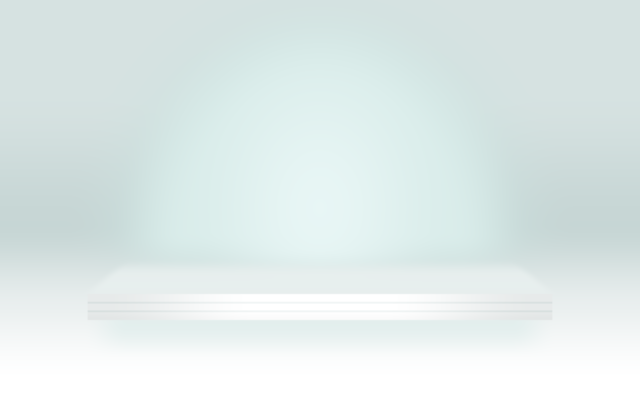
Reproduce this background procedurally as a Shadertoy shader.

```glsl
// A pale studio wall fading to a white floor, with a soft arch of light
// above a glossy white shelf. Built from stacked vertical gradients,
// elliptical glows and smooth-edged boxes in 0..1 canvas coordinates.

const vec3 WALL_TOP   = vec3(0.838, 0.885, 0.882);
const vec3 WALL_DARK  = vec3(0.778, 0.838, 0.834);
const vec3 FLOOR_GREY = vec3(0.900, 0.925, 0.924);
const vec3 WHITE      = vec3(1.0);
const vec3 HALO_TINT  = vec3(0.805, 0.889, 0.879);
const vec3 ARCH_TINT  = vec3(0.857, 0.930, 0.921);
const vec3 CORE_TINT  = vec3(0.908, 0.963, 0.960);
const vec3 SHELF_TOP  = vec3(0.912, 0.940, 0.937);
const vec3 SHELF_END  = vec3(0.905, 0.918, 0.917);
const vec3 SHADOW     = vec3(0.882, 0.932, 0.927);

// Distance from a centre, equal to 1 on the ellipse with the given radii.
float ellipse(vec2 p, vec2 centre, vec2 radii) {
    return length((p - centre) / radii);
}

// Fades from 1 inside to 0 outside a radius range.
float falloff(float d, float inner, float outer) {
    return 1.0 - smoothstep(inner, outer, d);
}

// Coverage of the interval lo..hi with edges of the given softness.
float band(float v, float lo, float hi, float soft) {
    return smoothstep(lo - soft, lo + soft, v)
         * (1.0 - smoothstep(hi - soft, hi + soft, v));
}

vec3 backdrop(float y) {
    vec3 floorCol = mix(WHITE, FLOOR_GREY, smoothstep(0.04, 0.30, y));
    vec3 wallCol = mix(WALL_DARK, WALL_TOP, smoothstep(0.43, 0.77, y));
    return mix(floorCol, wallCol, smoothstep(0.24, 0.44, y));
}

vec3 addLight(vec3 col, vec2 p) {
    float base = smoothstep(0.29, 0.42, p.y);
    float halo = falloff(ellipse(p, vec2(0.5, 0.43), vec2(0.40, 0.67)), 0.55, 1.0);
    float arch = falloff(ellipse(p, vec2(0.5, 0.40), vec2(0.30, 0.56)), 0.68, 1.10);
    float core = falloff(ellipse(p, vec2(0.5, 0.48), vec2(0.21, 0.45)), 0.0, 1.05);
    col = mix(col, HALO_TINT, 0.75 * halo * base);
    col = mix(col, ARCH_TINT, 0.95 * arch * base);
    return mix(col, CORE_TINT, core * smoothstep(0.28, 0.38, p.y));
}

vec3 addShadow(vec3 col, vec2 p) {
    float wide = band(p.x, 0.165, 0.835, 0.035);
    float tall = smoothstep(0.10, 0.19, p.y) * (1.0 - smoothstep(0.20, 0.27, p.y));
    return mix(col, SHADOW, 0.85 * wide * tall);
}

vec3 addShelf(vec3 col, vec2 p, vec2 px) {
    const float LEFT = 0.137, BOTTOM = 0.200, FRONT = 0.265, BACK = 0.344;
    float side = abs(p.x - 0.5);

    // Top face narrows and dissolves toward the wall.
    float depth = clamp((p.y - FRONT) / (BACK - FRONT), 0.0, 1.0);
    float halfWidth = mix(0.5 - LEFT, 0.305, depth);
    float top = falloff(side, halfWidth - 0.012, halfWidth + 0.012)
              * band(p.y, FRONT, BACK - 0.012, 0.022)
              * step(FRONT, p.y);
    col = mix(col, SHELF_TOP, 0.85 * top);

    // Front face is brightest in the middle, with two fine grooves.
    float shine = falloff(side, 0.10, 0.34);
    vec3 face = mix(SHELF_END, WHITE, shine);
    face -= 0.018 * smoothstep(BOTTOM + 0.025, BOTTOM, p.y);
    for (int i = 1; i <= 2; i++) {
        float grooveY = mix(FRONT, BOTTOM, float(i) / 3.0);
        float groove = falloff(abs(p.y - grooveY), 0.0005, 0.0005 + 1.5 * px.y);
        face -= vec3(0.055, 0.040, 0.040) * groove;
    }
    float front = band(p.x, LEFT, 1.0 - LEFT, px.x)
                * band(p.y, BOTTOM, FRONT, px.y);
    return mix(col, face, front);
}

void mainImage(out vec4 fragColor, in vec2 fragCoord) {
    vec2 p = fragCoord / iResolution.xy;
    vec2 px = 1.0 / iResolution.xy;
    vec3 col = backdrop(p.y);
    col = addLight(col, p);
    col = addShadow(col, p);
    col = addShelf(col, p, px);
    fragColor = vec4(clamp(col, 0.0, 1.0), 1.0);
}
```
